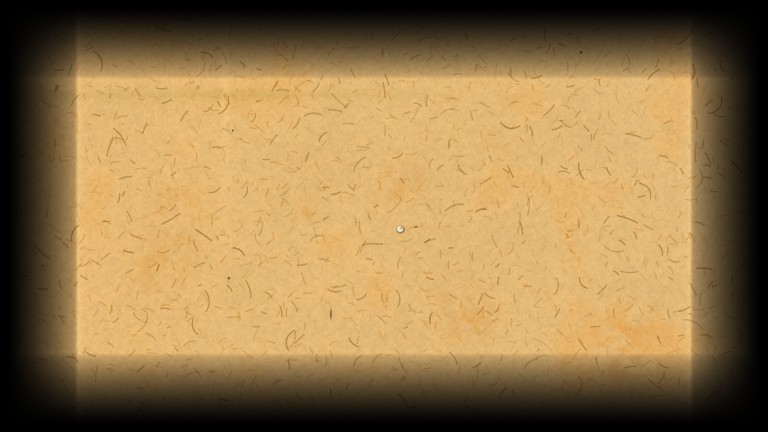
This background is drawn by a WebGL 1 fragment shader. Its source:

```glsl
precision highp float;
uniform vec2 u_resolution;

const vec2 CANVAS = vec2(1.7778, 1.0);
const vec2 SHEET_HALF = vec2(0.708, 0.317);
const vec2 BORDER_LEVEL = vec2(0.80, 0.91);
const float FADE_WIDTH = 0.165;
const float FADE_POWER = 1.3;
const vec3 PAPER = vec3(0.895, 0.728, 0.467);
const vec3 STAIN = vec3(0.87, 0.59, 0.25);
const vec3 OLIVE = vec3(0.79, 0.65, 0.34);
const vec3 FIBER_DARK = vec3(0.57, 0.39, 0.13);
const vec3 FIBER_ORANGE = vec3(0.80, 0.52, 0.16);
const vec3 SPECK = vec3(0.25, 0.15, 0.06);
const vec3 PEBBLE = vec3(0.93, 0.89, 0.78);
const float GRAIN = 0.09;

float hash(vec2 p) {
  vec3 h = fract(p.xyx * vec3(0.1031, 0.1030, 0.0973));
  h += dot(h, h.yzx + 33.33);
  return fract((h.x + h.y) * h.z);
}

float noise(vec2 p) {
  vec2 i = floor(p);
  vec2 f = fract(p);
  f = f * f * (3.0 - 2.0 * f);
  return mix(mix(hash(i), hash(i + vec2(1.0, 0.0)), f.x),
             mix(hash(i + vec2(0.0, 1.0)), hash(i + 1.0), f.x), f.y);
}

float fbm(vec2 p) {
  float sum = 0.0;
  float amp = 0.5;
  for (int i = 0; i < 4; i++) {
    sum += amp * noise(p);
    p = p * 2.03 + 17.1;
    amp *= 0.5;
  }
  return sum;
}

float blob(vec2 p, vec2 center, float radius) {
  vec2 d = (p - center) / radius;
  return exp(-dot(d, d));
}

float disc(vec2 p, vec2 center, float radius, float px) {
  return 1.0 - smoothstep(-px, px, length(p - center) - radius);
}

// Curved hairs scattered one per cell, with neighbours included
float fibers(vec2 p, float cell, float seed, float px) {
  vec2 id = floor(p / cell);
  float ink = 0.0;
  for (int j = -1; j <= 1; j++) {
    for (int i = -1; i <= 1; i++) {
      vec2 c = id + vec2(float(i), float(j));
      vec2 key = c + seed;
      vec2 d = p - (c + vec2(hash(key), hash(key + 31.7))) * cell;
      float angle = 6.2832 * hash(key + 57.3);
      float bend = 45.0 * (hash(key + 83.1) - 0.5);
      float reach = cell * mix(0.08, 0.30, hash(key + 11.9));
      d = mat2(cos(angle), -sin(angle), sin(angle), cos(angle)) * d;
      d.y += bend * d.x * d.x;
      float dist = length(vec2(max(abs(d.x) - reach, 0.0), d.y));
      float line = 1.0 - smoothstep(0.0004, 0.0008 + px, dist);
      ink = max(ink, line * hash(key + 5.3));
    }
  }
  return ink;
}

float stains(vec2 p) {
  float s = blob(p, vec2(0.718, 0.514), 0.022) + blob(p, vec2(0.93, 0.57), 0.045);
  s += blob(p, vec2(1.07, 0.265), 0.06) + blob(p, vec2(1.44, 0.19), 0.10);
  s += 0.7 * blob(p, vec2(0.37, 0.385), 0.07) + 0.5 * blob(p, vec2(0.43, 0.52), 0.07);
  s += 0.5 * blob(p, vec2(1.157, 0.676), 0.03) + blob(p, vec2(1.662, 0.692), 0.012);
  return s;
}

// Dim border: a step at the sheet edge, then a fall to black
float border(vec2 d) {
  vec2 fall = pow(clamp(1.0 - max(d, 0.0) / FADE_WIDTH, 0.0, 1.0), vec2(FADE_POWER));
  vec2 level = mix(vec2(1.0), BORDER_LEVEL, smoothstep(-0.002, 0.010, d));
  return fall.x * fall.y * level.x * level.y;
}

void main() {
  vec2 p = gl_FragCoord.xy / u_resolution * CANVAS;
  float px = 1.0 / u_resolution.y;
  vec2 edge = abs(p - 0.5 * CANVAS) - SHEET_HALF;

  // Paper tone, stains and folds
  float cloud = fbm(p * 9.0);
  vec3 color = PAPER + vec3(0.01, 0.0, -0.01) * (1.0 - p.x);
  float blotch = stains(p) * smoothstep(0.2, 0.75, fbm(p * 38.0 + 4.0));
  blotch += 0.35 * smoothstep(0.52, 0.75, cloud);
  color = mix(color, STAIN, min(0.6 * blotch, 0.7));
  float fold = exp(-pow((p.y - 0.78) / 0.012, 2.0)) * (1.0 - smoothstep(0.5, 1.3, p.x));
  color = mix(color, OLIVE, 0.4 * fold * (0.5 + cloud));
  float crease = exp(-pow((p.x - 0.521) / 0.012, 2.0)) * smoothstep(0.2, 0.7, p.y);
  color += 0.022 * crease + 0.035 * exp(-abs(edge.x) / 0.008);

  // Grain and hairs
  float grain = 0.6 * noise(p * 230.0) + 0.4 * noise(p * 105.0 + 9.0) - 0.5;
  color *= 1.0 + GRAIN * grain + 0.05 * (cloud - 0.47);
  color = mix(color, FIBER_ORANGE, 0.5 * fibers(p, 0.034, 3.0, px));
  color = mix(color, FIBER_DARK, 0.5 * fibers(p, 0.047, 71.0, px));
  color = mix(color, FIBER_DARK, 0.6 * fibers(p, 0.085, 139.0, px));

  // Dark flecks and one pale pebble
  float fleck = disc(p, vec2(0.963, 0.4745), 0.002, px) + disc(p, vec2(0.539, 0.698), 0.002, px);
  fleck += disc(p, vec2(1.345, 0.879), 0.003, px) + disc(p, vec2(0.53, 0.356), 0.0025, px);
  fleck += disc(vec2(p.x, 0.273 + (p.y - 0.273) * 0.2), vec2(0.766, 0.273), 0.0018, px);
  color = mix(color, SPECK, 0.7 * min(fleck, 1.0));
  color = mix(color, SPECK, 0.55 * disc(p, vec2(0.927, 0.469), 0.0095, px));
  color = mix(color, PEBBLE, disc(p, vec2(0.926, 0.470), 0.0075, px));
  color = mix(color, SPECK, 0.5 * disc(p, vec2(0.929, 0.472), 0.002, px));

  gl_FragColor = vec4(color * border(edge), 1.0);
}
```
